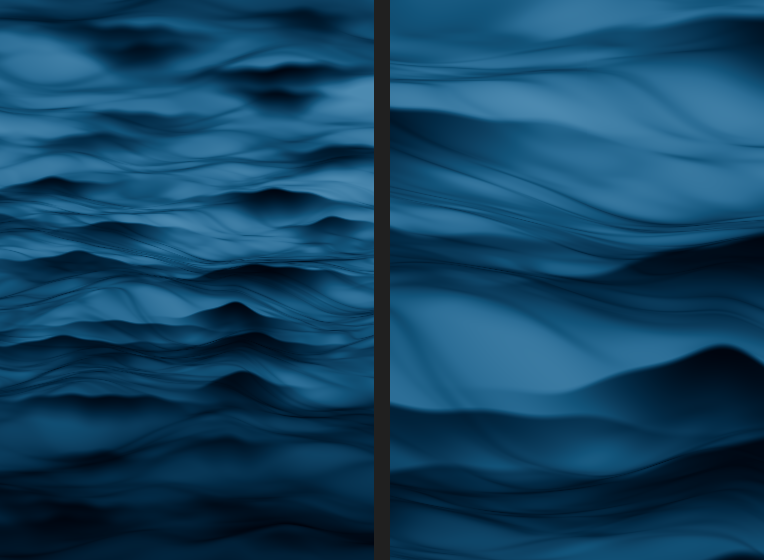
Left: the whole. Right: its middle third, enlarged.
A WebGL 2 fragment shader for this texture:

```glsl
#version 300 es
precision highp float;

#define ROWS 13            // rows of swell up the canvas
#define CELL_WIDTH 0.34    // spacing of swells within a row
#define SWELL_HEIGHT 0.036 // crest height where sharpest
#define FACE_DEPTH 0.078   // extent of the dark face under a crest
#define RIPPLE 0.17        // contrast of the ripples
#define OCTAVES 12
#define STRETCH 0.3        // horizontal elongation of ripples
#define FOCUS_Y 0.49       // height of the sharp band
#define SHARP_BLUR 0.0009
#define SOFT_BLUR 0.0068

uniform vec2 u_resolution;
out vec4 fragColor;

vec3 hash3(vec2 p) {
    vec3 k = vec3(dot(p, vec2(127.1, 311.7)),
                  dot(p, vec2(269.5, 183.3)),
                  dot(p, vec2(419.2, 371.9)));
    return fract(sin(k) * 43758.55);
}

// Dragged, steepened sines; octaves finer than the blur fade out
float ripples(vec2 p, float blur) {
    vec2 s = vec2(p.x * STRETCH, p.y);
    s.y += 0.014 * sin(p.x * 9.0 + p.y * 7.0) + 0.006 * sin(p.x * 23.0 - p.y * 15.0);
    float sum = 0.0, amp = 1.0, freq = 32.0;
    for (int i = 0; i < OCTAVES; i++) {
        vec3 rnd = hash3(vec2(float(i), 5.0));
        float tilt = (rnd.x - 0.5) * 1.3;
        vec2 dir = vec2(sin(tilt), cos(tilt));
        float phase = dot(s, dir) * freq + rnd.y * 6.28;
        float along = dot(s, vec2(dir.y, -dir.x)) * freq * 0.6;
        float patchy = 0.55 + 0.45 * sin(along + rnd.z * 6.28 + 0.3 * phase);
        float keep = exp(-0.5 * freq * freq * blur * blur);
        sum += amp * keep * patchy * sin(phase + 0.5 * cos(phase));
        s += dir * cos(phase) * 0.5 / freq;
        amp *= 0.92;
        freq *= 1.33;
    }
    return sum;
}

// Returns light left after the swell faces (x) and surface lift (y)
vec2 swells(vec2 p, float blur, float focus) {
    float light = 1.0, lift = 0.0;
    float column = floor(p.x / CELL_WIDTH);
    for (int row = 0; row < ROWS; row++) {
        for (int k = -1; k <= 1; k++) {
            vec2 id = vec2(column + float(k), float(row));
            vec3 place = hash3(id + 3.0);
            vec3 form = hash3(id + 41.0);
            vec2 center = vec2((id.x + 0.2 + 0.6 * place.x) * CELL_WIDTH,
                               (id.y + 0.2 + 0.8 * place.y) / float(ROWS));
            float dx = p.x - center.x;
            float u = dx / mix(0.07, 0.18, form.x);
            float bell = exp(-u * u);
            float peak = exp(-1.6 * (sqrt(u * u + 0.05) - 0.22));
            float rise = SWELL_HEIGHT * mix(0.3, 1.0, focus) * (0.4 + 0.6 * form.y) * peak;
            float crest = center.y + rise + 0.12 * (form.z - 0.5) * dx
                        + 0.003 * sin(p.x * 37.0 + place.z * 6.28)
                        + 0.0015 * sin(p.x * 91.0 + form.z * 6.28);
            float depth = crest - p.y;
            float soft = 0.0015 + 1.3 * blur;
            float extent = FACE_DEPTH * (0.5 + 0.5 * form.y) * bell + 0.012;
            float face = smoothstep(-soft, soft, depth)
                       * (1.0 - smoothstep(0.0, extent, depth)) * bell;
            light *= 1.0 - mix(0.5, 0.98, place.z) * face;
            lift += 0.65 * rise * exp(-abs(depth) / 0.05);
        }
    }
    return vec2(light, lift);
}

// Night blue to pale sky reflection
vec3 waterColor(float tone) {
    vec3 shades[7] = vec3[7](
        vec3(0.00, 0.02, 0.06), vec3(0.00, 0.10, 0.18), vec3(0.01, 0.17, 0.28),
        vec3(0.05, 0.25, 0.38), vec3(0.07, 0.33, 0.48), vec3(0.17, 0.43, 0.59),
        vec3(0.30, 0.54, 0.69));
    float stops[7] = float[7](0.06, 0.28, 0.46, 0.64, 0.80, 0.96, 1.25);
    vec3 color = shades[0];
    for (int i = 1; i < 7; i++) {
        float t = clamp((tone - stops[i - 1]) / (stops[i] - stops[i - 1]), 0.0, 1.0);
        color = mix(color, shades[i], t);
    }
    return color;
}

void main() {
    vec2 p = gl_FragCoord.xy / u_resolution.y;

    // Shallow depth of field
    float defocus = smoothstep(0.08, 0.4, abs(p.y - FOCUS_Y));
    float blur = mix(SHARP_BLUR, SOFT_BLUR, defocus);

    vec2 swell = swells(p, blur, 1.0 - defocus);

    // Sky light grows with distance and dims again at the far edge
    float base = mix(0.17, 0.87, smoothstep(-0.2, 0.85, p.y))
               - 0.36 * smoothstep(0.85, 1.02, p.y);
    float ripple = ripples(p - vec2(0.0, swell.y), blur);
    float tone = (base + RIPPLE * (0.5 + 0.5 * base) * ripple) * swell.x;

    fragColor = vec4(waterColor(tone), 1.0);
}
```
